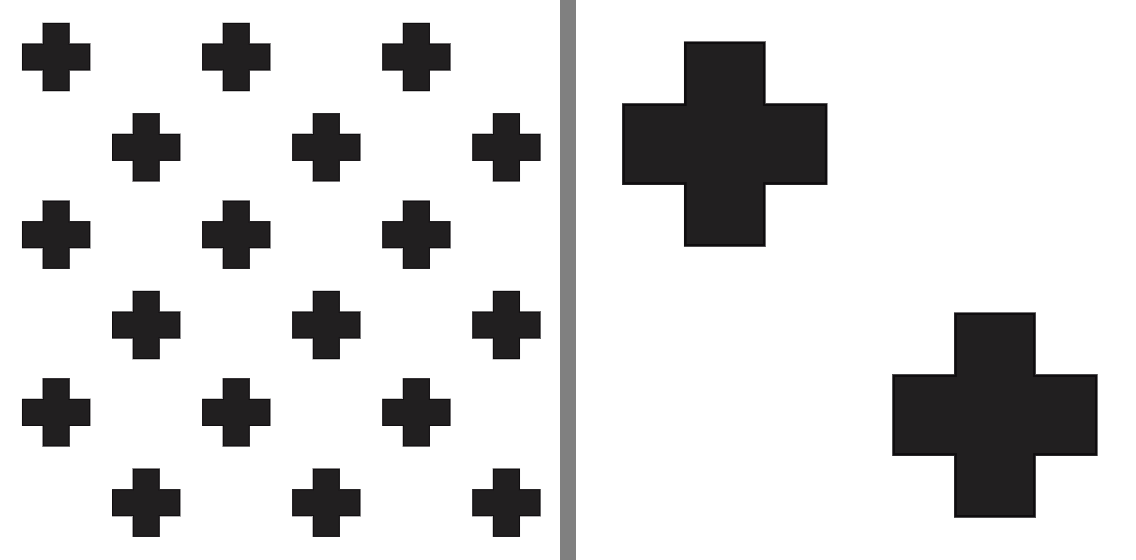
Left, the full canvas; right, a detail of the centre.
Write a WebGL 1 fragment shader that draws this pattern.

```glsl
precision highp float;
// Rows of solid dark plus signs on white, staggered like a checkerboard.
// Two offset 3 by 3 grids each repeat one plus, the union of two box
// distances; a thin darker rim sharpens the smoothed edges.

uniform vec2 u_resolution;

#define REPEATS 3.0
#define PERIOD vec2(0.3216, 0.3173)
#define FIRST_CENTER vec2(0.1003, 0.1018)
#define STAGGER vec2(0.1608, 0.1613)
#define ARM_LENGTH 0.0611
#define ARM_HALF_WIDTH 0.0243
#define RIM_WIDTH 0.0013
#define PAPER vec3(1.0)
#define INK vec3(0.13, 0.12, 0.125)
#define RIM_INK vec3(0.06, 0.05, 0.06)

float boxDistance(vec2 p, vec2 halfSize) {
  vec2 d = abs(p) - halfSize;
  return length(max(d, 0.0)) + min(max(d.x, d.y), 0.0);
}

float plusDistance(vec2 p) {
  vec2 arm = vec2(ARM_LENGTH, ARM_HALF_WIDTH);
  return min(boxDistance(p, arm), boxDistance(p, arm.yx));
}

// Distance to the nearest plus; clamping the cell keeps the margins empty
float plusGrid(vec2 p, vec2 firstCenter) {
  vec2 q = p - firstCenter;
  vec2 cell = clamp(floor(q / PERIOD + 0.5), 0.0, REPEATS - 1.0);
  return plusDistance(q - cell * PERIOD);
}

void main() {
  // Canvas units, measured down from the top edge
  vec2 p = gl_FragCoord.xy / u_resolution;
  p.y = 1.0 - p.y;
  float pixel = 1.0 / min(u_resolution.x, u_resolution.y);

  float d = min(plusGrid(p, FIRST_CENTER), plusGrid(p, FIRST_CENTER + STAGGER));

  // Ink with its darker rim, laid over the paper
  float rim = smoothstep(-RIM_WIDTH - pixel, -RIM_WIDTH, d);
  float coverage = clamp(0.5 - d / pixel, 0.0, 1.0);
  vec3 ink = mix(INK, RIM_INK, rim);
  gl_FragColor = vec4(mix(PAPER, ink, coverage), 1.0);
}
```
